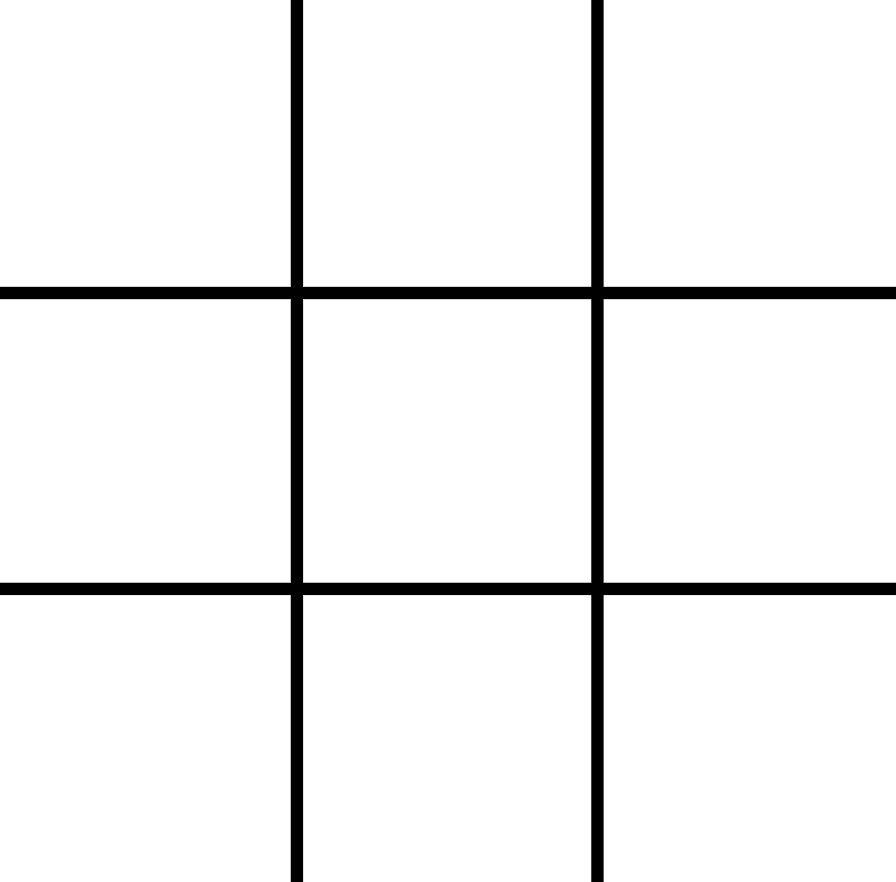
A Shadertoy shader for this pattern:

```glsl
// Antialiased coverage of a bar around a center line
float bar(float coord, float center, float halfWidth, float pixel) {
    return clamp((halfWidth - abs(coord - center)) / pixel + 0.5, 0.0, 1.0);
}

void mainImage(out vec4 fragColor, in vec2 fragCoord) {
    vec2 uv = fragCoord / iResolution.xy;
    vec2 pixel = 1.0 / iResolution.xy;

    // Two upright and two level bars split the canvas into thirds
    float ink = 0.0;
    for (int i = 0; i < 2; i++) {
        float side = float(i);
        ink = max(ink, bar(uv.x, mix(0.3314, 0.6668, side), 0.0069, pixel.x));
        ink = max(ink, bar(uv.y, mix(0.3323, 0.6678, side), 0.0070, pixel.y));
    }

    // Black bars on white paper
    vec3 paper = vec3(1.0);
    vec3 black = vec3(0.0);
    fragColor = vec4(mix(paper, black, ink), 1.0);
}
```
